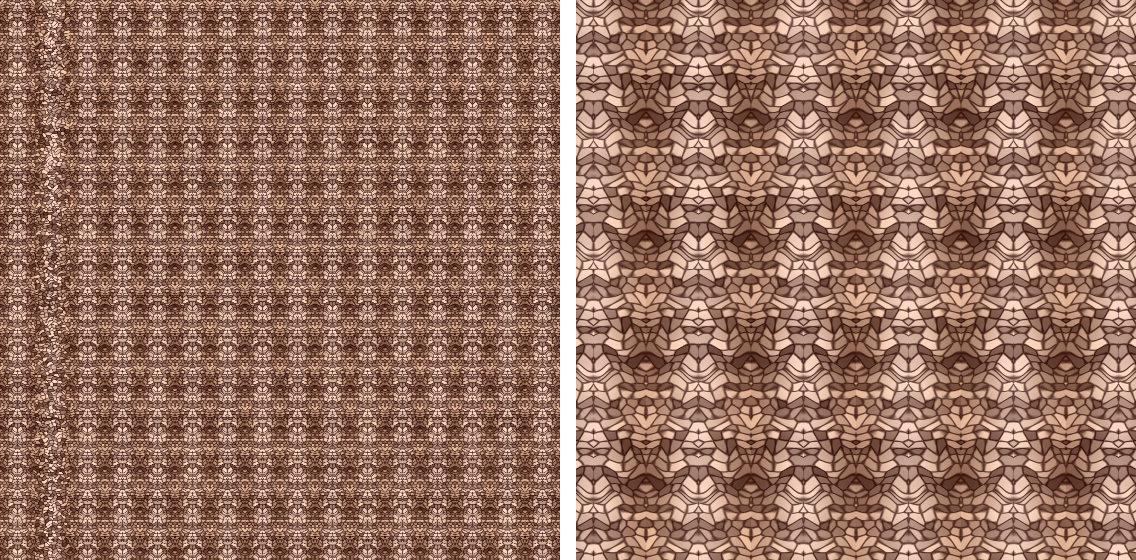
Left: the whole. Right: its middle third, enlarged.
A Shadertoy shader for this pattern:

```glsl
const float TAU = 6.2831853;
const float COLUMNS = 16.0;
const float ROWS = 13.8;
const vec2 GRAINS = vec2(8.0, 14.0);   // grains per repeat
const float SEAM_COLUMN = 1.0;
const vec3 BARK_DARK = vec3(0.17, 0.03, 0.0);
const vec3 BARK_LIGHT = vec3(0.94, 0.80, 0.73);
const vec3 BARK_WARM = vec3(0.92, 0.74, 0.62);

float hash(vec3 p) {
    p = fract(p * vec3(0.1031, 0.1130, 0.0973));
    p += dot(p, p.yzx + 33.33);
    return fract((p.x + p.y) * p.z);
}

// Returns the grain tone and the distance to its nearest crack.
vec2 cellularGrain(vec2 p, float wrapRows, float column, float variation) {
    vec2 base = floor(p);
    float nearest = 9.0, second = 9.0, tone = 0.0;
    for (int j = -1; j <= 1; j++)
    for (int i = -1; i <= 1; i++) {
        vec2 cell = base + vec2(i, j);
        vec2 id = vec2(cell.x + 20.0, mod(cell.y, wrapRows));
        vec2 jitter = vec2(hash(vec3(id, 3.0)), hash(vec3(id, 11.0)));
        float d = length(cell + 0.1 + 0.8 * jitter - p);
        if (d < nearest) {
            second = nearest;
            nearest = d;
            float shared = hash(vec3(id, 23.0));
            float own = hash(vec3(cell + 40.0, column + 31.0));
            tone = mix(shared, own, variation);
        } else {
            second = min(second, d);
        }
    }
    return vec2(tone, second - nearest);
}

float rowShade(float v) {
    float broad = -cos(TAU * (v - 0.43));
    float fine = sin(TAU * (3.0 * v + 0.1));
    return 0.04 * broad + 0.03 * fine;
}

void mainImage(out vec4 fragColor, in vec2 fragCoord) {
    vec2 uv = fragCoord / iResolution.xy;
    vec2 tile = uv * vec2(COLUMNS, ROWS);
    float column = floor(tile.x);
    float seam = 1.0 - step(0.5, abs(column - SEAM_COLUMN));

    // Mirrored columns, with one irregular seam
    float across = fract(tile.x) - 0.5;
    float folded = mix(abs(across), across, seam);
    vec2 p = vec2(folded, tile.y) * GRAINS;

    // Bowed, uneven strands
    p.y += 0.35 * cos(TAU * folded * 2.0) * sin(TAU * tile.y * 2.0)
         + 0.25 * sin(TAU * (folded * 3.0 + tile.y));
    p.x += 0.25 * sin(TAU * tile.y * 3.0 + folded * 9.0);

    // Grains and dark cracks
    float wrapRows = mix(GRAINS.y, 997.0, seam);
    vec2 grain = cellularGrain(p, wrapRows, column, mix(0.18, 1.0, seam));
    float pixel = ROWS * GRAINS.y / iResolution.y;
    float crack = smoothstep(0.0, 0.25 + 0.5 * pixel, grain.y);
    float tone = (0.30 + 0.90 * grain.x) * mix(0.28, 1.0, crack);

    // Soft ribs and row bands
    float rib = 0.5 + 0.5 * cos(TAU * across);
    tone *= mix(0.84, 1.14, rib);
    tone += rowShade(tile.y);
    tone += 0.02 * sin(uv.y * 17.0 + column * 2.3);

    vec3 light = mix(BARK_WARM, BARK_LIGHT, rib);
    fragColor = vec4(mix(BARK_DARK, light, clamp(tone, 0.0, 1.06)), 1.0);
}
```
